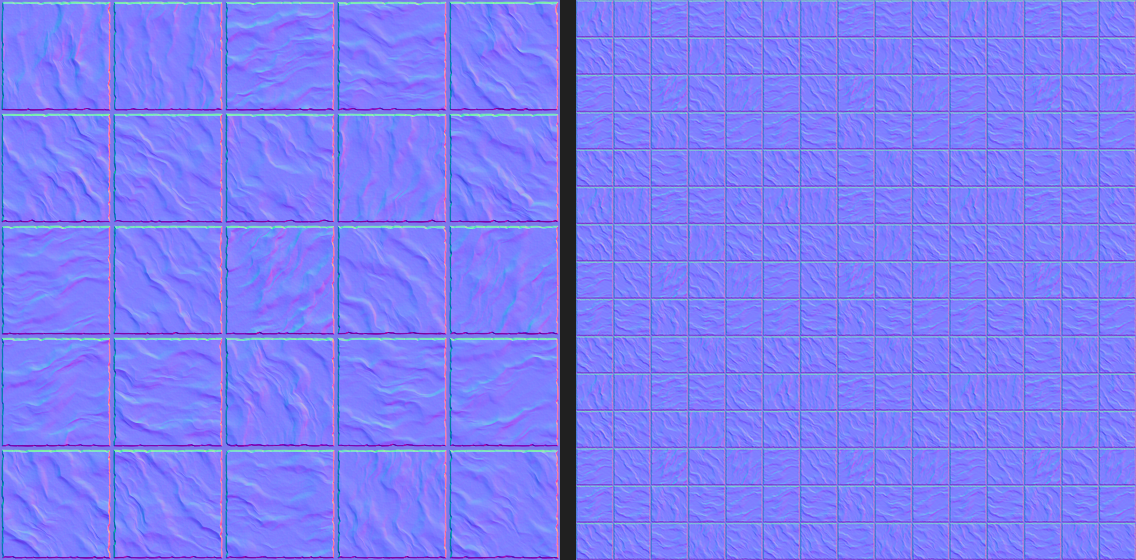
Left, the tile; right, the same tile 3 across and 3 down.
A Shadertoy shader for this texture map:

```glsl
vec2 hash2(vec2 p) {
    vec3 q = fract(p.xyx * vec3(0.1031, 0.1030, 0.0973));
    q += dot(q, q.yzx + 33.33);
    return fract((q.xx + q.yz) * q.zy);
}

// Smooth squared distance to the nearest scattered point
float cellular(vec2 p) {
    vec2 cell = floor(p), f = p - cell;
    float sum = 0.0;
    for (int y = -1; y <= 1; y++)
        for (int x = -1; x <= 1; x++) {
            vec2 offset = vec2(x, y);
            vec2 d = offset + hash2(cell + offset) - f;
            sum += exp(-9.0 * dot(d, d));
        }
    return -log(sum + 0.0005) / 9.0;
}

vec2 tileSeed(vec2 p) {
    return hash2(mod(floor(p), 5.0) * 7.0 + 3.0);
}

// 0 in the joints, 1 on the tile face, with small chips along the borders
float tileMask(vec2 p) {
    vec2 f = fract(p), seed = tileSeed(p);
    vec4 along = f.yxyx;
    vec4 phase = seed.xyyx * 40.0 + vec4(0.0, 2.0, 4.0, 6.0);
    vec4 inset = 0.0150 + 0.0009 * sin(along * 9.0 + phase)
                        + 0.0005 * sin(along * 57.0 + phase * 2.3);
    inset += 0.020 * max(cellular(f * 17.0 + seed * 60.0) - 0.19, 0.0);
    vec4 depth = vec4(f, 1.0 - f) - inset;
    vec4 rise = smoothstep(vec4(0.0), vec4(0.013, 0.012, 0.013, 0.020), depth);
    return min(min(rise.x, rise.y), min(rise.z, rise.w));
}

// Cleft stone: scattered folds with a random grain direction per tile
float cleftStone(vec2 f, vec2 seed) {
    float angle = seed.x * 3.14159;
    float c = cos(angle), s = sin(angle);
    vec2 q = mat2(c, s, -s, c) * (f - 0.5);
    vec2 phase = seed.yx * 30.0;

    // Sines bend the grain, cells break it up
    q += 0.040 * sin(q.yx * vec2(6.0, 5.0) + phase);
    q += 0.012 * sin(q.yx * vec2(17.0, 14.0) + phase * 1.7);
    q.y += 0.075 * cellular(q * vec2(5.0, 6.0) + seed * 33.0);
    q.y += 0.030 * cellular(q * vec2(13.0, 15.0) + seed.yx * 45.0);

    // Folds gather in patches and leave calm areas between
    float patches = smoothstep(0.06, 0.34, cellular(q * vec2(2.0, 3.4) + seed * 21.0));
    float folds = cellular(q * vec2(2.2, 5.6) + seed * 50.0);
    float wrinkles = cellular(q * vec2(4.5, 14.0) + seed.yx * 70.0);
    float creases = cellular(q * vec2(11.0, 29.0) + seed * 80.0);
    float grain = cellular(f * 47.0 + seed * 90.0);
    float relief = 0.015 * smoothstep(0.05, 0.45, folds)
                 + 0.013 * wrinkles * (0.12 + 0.88 * patches)
                 + 0.0042 * creases * (0.15 + 0.85 * patches)
                 + 0.0008 * grain;
    return relief * (0.75 + 0.35 * seed.y);
}

float height(vec2 p) {
    float mask = tileMask(p);
    vec2 t = 6.28319 * p;
    float joint = 0.0004 * sin(t.x * 7.0 + sin(t.y * 3.0)) * sin(t.y * 8.0 + sin(t.x * 2.0));
    return joint + mask * (0.023 + cleftStone(fract(p), tileSeed(p)));
}

void mainImage(out vec4 fragColor, in vec2 fragCoord) {
    vec2 p = 5.0 * fragCoord / iResolution.xy;

    // Slope by central differences, never finer than one pixel
    float reach = max(0.004, 2.5 / iResolution.y);
    vec2 e = vec2(reach, 0.0);
    vec2 slope = vec2(height(p + e.xy) - height(p - e.xy),
                      height(p + e.yx) - height(p - e.yx)) / (2.0 * reach);

    vec3 normal = normalize(vec3(-slope, 1.0));
    vec3 color = 0.5 + 0.5 * normal;
    // Joints sit slightly duller than the faces
    color *= mix(vec3(0.97, 0.95, 0.92), vec3(1.0), tileMask(p));
    fragColor = vec4(color, 1.0);
}
```
